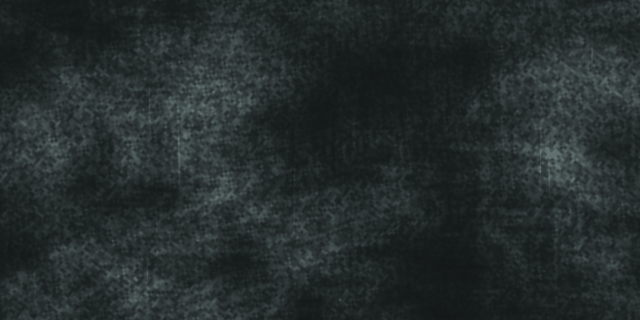
This texture is drawn by a Shadertoy shader. Its source:

```glsl
#define SHADOW vec3(0.068, 0.084, 0.085)
#define CHALK vec3(0.290, 0.340, 0.338)
#define BASE_TONE 0.295
#define CLOUD_GAIN 1.0
#define GRAIN_GAIN 0.56
#define GRAIN_SCALE 112.0
#define WEAVE_GAIN 0.16
#define SWEEP_GAIN 0.42
#define SWEEP_CENTER vec2(1.4, -1.57)
#define SCRATCHES 18
#define SCRATCH_WIDTH 0.0028

float hash(vec2 p) {
    return fract(sin(dot(p, vec2(127.1, 311.7))) * 43758.5453);
}

float noise(vec2 p) {
    vec2 i = floor(p), f = fract(p);
    f = f * f * (3.0 - 2.0 * f);
    return mix(mix(hash(i), hash(i + vec2(1, 0)), f.x),
               mix(hash(i + vec2(0, 1)), hash(i + vec2(1, 1)), f.x), f.y);
}

float fbm(vec2 p) {
    float sum = 0.0, amp = 0.5;
    for (int i = 0; i < 5; i++) {
        sum += amp * noise(p);
        p = mat2(1.6, 1.2, -1.2, 1.6) * p + 7.3;
        amp *= 0.55;
    }
    return sum / 1.055;
}

// Soft elliptical patch of chalk dust
float patchAt(vec2 p, vec2 center, vec2 size) {
    vec2 d = (p - center) / size;
    return exp(-dot(d, d));
}

// Broad wiped areas, light and dark
float wipedAreas(vec2 p) {
    float light = 0.22 * patchAt(p, vec2(0.32, 0.22), vec2(0.32, 0.30))
                + 0.24 * patchAt(p, vec2(0.08, 0.60), vec2(0.14, 0.14))
                + 0.18 * patchAt(p, vec2(0.58, 0.72), vec2(0.20, 0.24))
                + 0.40 * patchAt(p, vec2(1.78, 0.60), vec2(0.22, 0.20));
    float dark = 0.36 * patchAt(p, vec2(1.62, 0.03), vec2(0.48, 0.16))
               + 0.28 * patchAt(p, vec2(0.97, 0.72), vec2(0.18, 0.20))
               + 0.16 * patchAt(p, vec2(1.35, 0.82), vec2(0.26, 0.30))
               + 0.20 * patchAt(p, vec2(0.10, 0.95), vec2(0.30, 0.16));
    return light - dark;
}

// Curved eraser strokes around a distant center
float sweeps(vec2 p) {
    vec2 d = p - SWEEP_CENTER;
    float radius = length(d), angle = atan(d.x, d.y);
    float fine = noise(vec2(radius * 75.0, angle * 18.0)) - 0.5;
    float wide = noise(vec2(radius * 24.0, angle * 12.0 + 4.0)) - 0.5;
    float rim = exp(-pow((radius - 2.11) / 0.018, 2.0))
              * smoothstep(-0.14, 0.06, angle);
    float lower = 1.0 - smoothstep(0.40, 0.68, p.y);
    return lower * (0.5 * fine + 0.6 * wide) + 0.5 * rim;
}

// Vertical and horizontal brushed threads
float weave(vec2 p) {
    float vertical = noise(p * vec2(95.0, 9.0)) - 0.5;
    float horizontal = noise(p * vec2(10.0, 90.0) + 31.0) - 0.5;
    return vertical * noise(p * 4.0 + 9.0) + horizontal * noise(p * 4.0 + 50.0);
}

// Fine chalk tooth, turned so that its cells do not line up with the weave
float chalkGrain(vec2 p) {
    vec2 q = mat2(0.8, 0.6, -0.6, 0.8) * p * GRAIN_SCALE;
    return 0.78 * noise(q) + 0.22 * noise(q * 0.43 + 5.0) - 0.5;
}

// Faint thin lines, mostly upright with some diagonal
float scratches(vec2 p) {
    float sum = 0.0;
    for (int i = 0; i < SCRATCHES; i++) {
        float id = float(i);
        vec2 start = vec2(2.0 * hash(vec2(id, 1.0)), hash(vec2(id, 2.0)));
        float lean = 0.04 * (hash(vec2(id, 3.0)) - 0.5);
        lean += 0.85 * step(0.65, hash(vec2(id, 4.0)));
        vec2 along = vec2(sin(lean), cos(lean));
        float span = mix(0.08, 0.38, hash(vec2(id, 5.0)));
        float t = clamp(dot(p - start, along), 0.0, span);
        float dist = length(p - start - along * t);
        float fade = sin(3.1416 * t / span);
        sum += fade * exp(-pow(dist / SCRATCH_WIDTH, 2.0));
    }
    return sum;
}

// Sparse pale dots, one per occupied cell
float specks(vec2 p) {
    vec2 cell = floor(p * 22.0);
    vec2 center = 0.2 + 0.6 * vec2(hash(cell + 3.0), hash(cell + 17.0));
    float dist = length(fract(p * 22.0) - center);
    return step(0.88, hash(cell + 41.0)) * (1.0 - smoothstep(0.03, 0.13, dist));
}

void mainImage(out vec4 fragColor, in vec2 fragCoord) {
    vec2 p = fragCoord / iResolution.y;
    vec2 warp = vec2(fbm(p * 3.5), fbm(p * 3.5 + 20.0)) - 0.5;
    float tone = BASE_TONE + wipedAreas(p + 0.2 * warp);
    tone += CLOUD_GAIN * (fbm(p * vec2(4.2, 5.2) + 0.6 * warp + 12.0) - 0.5);
    tone += SWEEP_GAIN * sweeps(p + 0.02 * warp) * (0.3 + max(tone, 0.0));
    tone += WEAVE_GAIN * weave(p);

    // Grain catches more chalk in the lighter areas
    float dust = max(tone, 0.0);
    tone += GRAIN_GAIN * chalkGrain(p) * (0.4 + 1.0 * dust);
    tone += (0.20 * scratches(p) + 0.22 * specks(p)) * (0.25 + dust);

    // Lift the highlights, and ease the shadows into a soft floor
    tone *= 0.65 + max(tone, 0.0);
    tone = 0.5 * (tone + sqrt(tone * tone + 0.02));
    fragColor = vec4(mix(SHADOW, CHALK, min(tone, 1.4)), 1.0);
}
```
